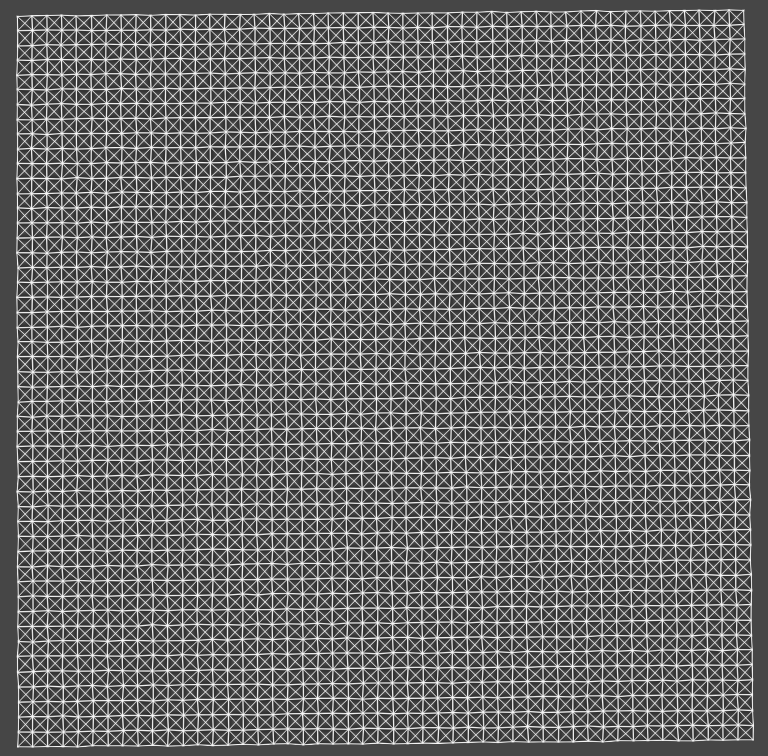
Reproduce this pattern procedurally as a Shadertoy shader.

```glsl
// A fine square mesh, each cell crossed by both diagonals, on dark grey.
// The sheet is a slightly skewed quad, undone by an inverse projection;
// periodic line distances then draw the mesh, with small vertex jitter.

#define CELLS 49.0           // repeats across and down
#define GRID_WIDTH 0.088     // line widths, in cells
#define DIAGONAL_WIDTH 0.052
#define JITTER 0.045         // vertex displacement, in cells
#define WEAR 0.16            // brightness loss along strokes
#define MARGIN_TONE 0.275
#define CELL_DARK 0.20
#define CELL_LIGHT 0.28
#define INK vec3(0.97)

// Sheet corners as fractions of the canvas
const vec2 BOTTOM_LEFT  = vec2(0.0234, 0.0119);
const vec2 BOTTOM_RIGHT = vec2(0.9805, 0.0211);
const vec2 TOP_LEFT     = vec2(0.0221, 0.9789);
const vec2 TOP_RIGHT    = vec2(0.9688, 0.9868);

float cross2(vec2 a, vec2 b) { return a.x * b.y - a.y * b.x; }

// Projective map from the unit square to the sheet
mat3 squareToSheet() {
    vec2 right = BOTTOM_RIGHT - TOP_RIGHT;
    vec2 top = TOP_LEFT - TOP_RIGHT;
    vec2 skew = BOTTOM_LEFT - BOTTOM_RIGHT + TOP_RIGHT - TOP_LEFT;
    float area = cross2(right, top);
    float g = cross2(skew, top) / area;
    float h = cross2(right, skew) / area;
    return mat3(vec3(BOTTOM_RIGHT - BOTTOM_LEFT + g * BOTTOM_RIGHT, g),
                vec3(TOP_LEFT - BOTTOM_LEFT + h * TOP_LEFT, h),
                vec3(BOTTOM_LEFT, 1.0));
}

vec2 hash22(vec2 p) {
    vec3 q = fract(p.xyx * vec3(0.1031, 0.1030, 0.0973));
    q += dot(q, q.yzx + 33.33);
    return fract((q.xx + q.yz) * q.zy);
}

// Value noise in two channels, -0.5 to 0.5
vec2 noise2(vec2 p) {
    vec2 i = floor(p), f = fract(p);
    vec2 low = mix(hash22(i), hash22(i + vec2(1, 0)), f.x);
    vec2 high = mix(hash22(i + vec2(0, 1)), hash22(i + vec2(1, 1)), f.x);
    return mix(low, high, f.y) - 0.5;
}

// Distance to the nearest whole number
vec2 toInteger(vec2 p) { return abs(fract(p + 0.5) - 0.5); }

// Box-filtered coverage of a line, also when thinner than a pixel
vec2 lineCoverage(vec2 dist, float width, float pixel) {
    return clamp((dist + 0.5 * width) / pixel + 0.5, 0.0, 1.0)
         - clamp((dist - 0.5 * width) / pixel + 0.5, 0.0, 1.0);
}

void mainImage(out vec4 fragColor, in vec2 fragCoord) {
    vec3 sheet = inverse(squareToSheet()) * vec3(fragCoord / iResolution.xy, 1.0);
    vec2 cell = CELLS * sheet.xy / sheet.z;
    float pixel = CELLS * 1.033 / iResolution.y;

    // Uneven vertices
    cell += 2.0 * JITTER * noise2(cell + 64.0);

    // Straight lines and the two families of diagonals
    vec2 gridDist = toInteger(cell);
    vec2 diagonalDist = toInteger(vec2(cell.x - cell.y, cell.x + cell.y)) * 0.7071;
    vec2 grid = lineCoverage(gridDist, GRID_WIDTH, pixel);
    vec2 diagonal = lineCoverage(diagonalDist, DIAGONAL_WIDTH, pixel);

    // Faintly uneven strokes
    vec2 wear = 1.0 - WEAR * (noise2(cell * 2.3 + 300.0) + 0.5);
    grid *= wear.x;
    diagonal *= wear.y;
    float ink = 1.0 - (1.0 - grid.x) * (1.0 - grid.y)
                    * (1.0 - diagonal.x) * (1.0 - diagonal.y);

    // Cells darken towards their borders
    float border = min(gridDist.x, gridDist.y);
    float tone = mix(CELL_DARK, CELL_LIGHT, smoothstep(0.1, 0.4, border));
    vec3 mesh = mix(vec3(tone), INK, ink);

    // Clip to the sheet, keeping its outer lines whole
    vec2 inset = 0.5 * CELLS + 0.5 * GRID_WIDTH - abs(cell - 0.5 * CELLS);
    float inside = clamp(min(inset.x, inset.y) / pixel + 0.5, 0.0, 1.0);
    fragColor = vec4(mix(vec3(MARGIN_TONE), mesh, inside), 1.0);
}
```
